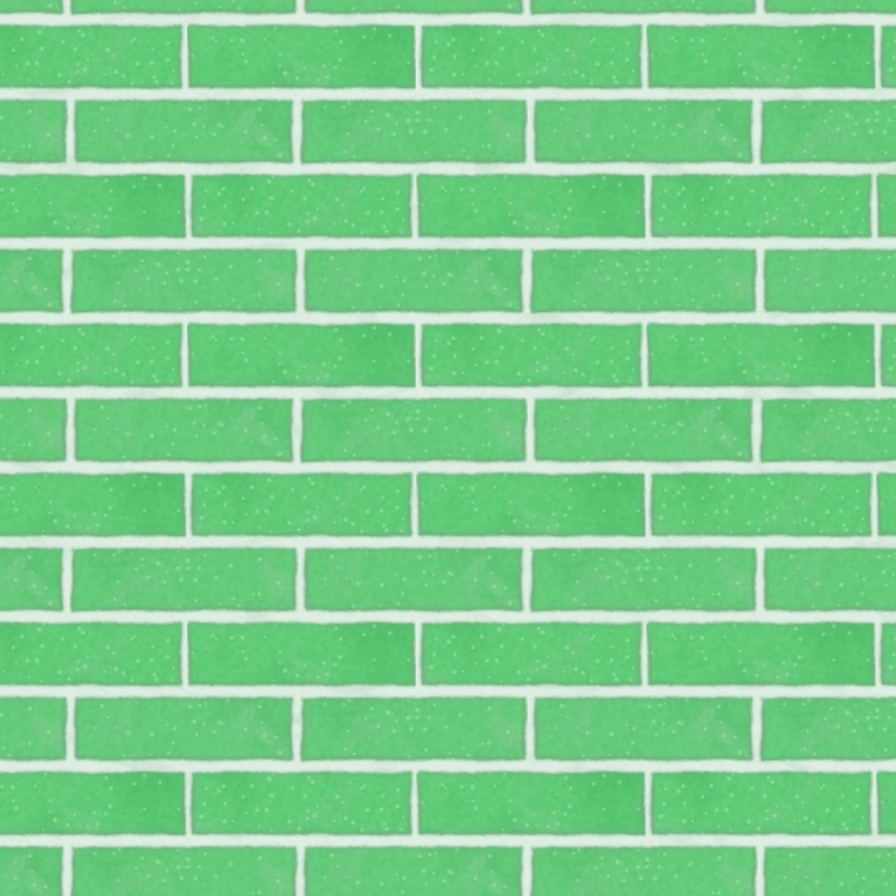
Write a three.js fragment shader that draws this texture.

```glsl
// Green painted brick wall in running bond with pale, slightly rough mortar.
varying vec2 vUv;

// Layout, in units of one course height
const float ROWS = 12.0;
const float ROW_SHIFT = 0.26;        // part of a course cut off at the bottom
const float BRICK_PITCH = 3.078;     // joint to joint
const float ODD_OFFSET = 2.5;        // first joint of odd courses
const float EVEN_OFFSET = 0.922;     // first joint of even courses
const float BED_JOINT = 0.165;       // horizontal mortar thickness
const float HEAD_JOINT_ODD = 0.092;  // vertical mortar thickness
const float HEAD_JOINT_EVEN = 0.125;
const float LENGTH_JITTER = 0.022;   // long and short bricks alternate
const float CORNER = 0.03;
const float ROUGHNESS = 0.02;        // edge wobble
const float SOFTNESS = 0.026;        // edge blur

// Surface
const float SPECK_DENSITY = 6.0;
const float GRAIN_DENSITY = 15.0;
const vec3 PAINT = vec3(0.375, 0.795, 0.468);
const vec3 PAINT_DARK = vec3(0.31, 0.745, 0.415);
const vec3 PAINT_DUSTY = vec3(0.46, 0.79, 0.53);
const vec3 SPECK = vec3(0.60, 0.87, 0.65);
const vec3 RIM = vec3(0.45, 0.68, 0.50);
const vec3 MORTAR = vec3(0.875, 0.935, 0.89);
const vec3 MORTAR_STAIN = vec3(0.77, 0.87, 0.80);

vec2 hash2(vec2 p) {
  return fract(sin(vec2(dot(p, vec2(127.1, 311.7)), dot(p, vec2(269.5, 183.3)))) * 4375.85);
}

// Cellular noise: distance to the nearest point, and that point's random value
vec2 cellular(vec2 p) {
  vec2 cell = floor(p);
  vec2 nearest = vec2(9.0, 0.0);
  for (int y = -1; y <= 1; y++) {
    for (int x = -1; x <= 1; x++) {
      vec2 id = cell + vec2(float(x), float(y));
      vec2 rnd = hash2(id);
      float d = length(id + rnd - p);
      if (d < nearest.x) nearest = vec2(d, fract(rnd.x * 7.3 + rnd.y * 3.1));
    }
  }
  return nearest;
}

// Layered, warped sines, roughly -1 to 1
float clouds(vec2 p) {
  float sum = 0.0;
  float weight = 0.5;
  for (int i = 0; i < 4; i++) {
    p += 0.6 * sin(p.yx * 1.3 + float(i));
    sum += weight * sin(p.x) * cos(p.y);
    p = mat2(1.5, 1.1, -1.1, 1.5) * p + 2.7;
    weight *= 0.6;
  }
  return sum;
}

float roundedBox(vec2 p, vec2 halfSize, float radius) {
  vec2 q = abs(p) - halfSize + radius;
  return length(max(q, 0.0)) + min(max(q.x, q.y), 0.0) - radius;
}

void main() {
  vec2 wall = vUv * ROWS + vec2(0.0, ROW_SHIFT);

  // Brick cell; four brick kinds recur, moving one brick along every two courses
  float row = floor(wall.y);
  float odd = mod(row, 2.0);
  float along = (wall.x - mix(EVEN_OFFSET, ODD_OFFSET, odd)) / BRICK_PITCH;
  float kind = mod(floor(along) + floor(row * 0.5), 2.0);
  vec2 local = vec2((fract(along) - 0.5) * BRICK_PITCH, fract(wall.y) - 0.5);
  vec2 face = local + vec2(17.0 * kind + 5.0, 11.0 * odd + 3.0);

  // Brick outline with rough edges
  float jitter = LENGTH_JITTER * (2.0 * kind - 1.0) * (1.0 - 2.0 * odd);
  float headJoint = mix(HEAD_JOINT_EVEN, HEAD_JOINT_ODD, odd);
  vec2 halfSize = 0.5 * vec2(BRICK_PITCH - headJoint, 1.0 - BED_JOINT);
  halfSize.x -= jitter;
  float edge = roundedBox(local, halfSize, CORNER);
  vec2 grain = cellular(face * GRAIN_DENSITY);
  edge += ROUGHNESS * (clouds(face * 5.0) + 0.6 * (grain.x - 0.5));

  // Painted face: cloudy tone, dusty patches, fine grain
  float tone = clouds(face * 1.7);
  float darkEnd = kind * odd * smoothstep(0.2, 1.1, local.x);
  vec3 paint = mix(PAINT, PAINT_DARK, 0.5 * smoothstep(0.0, 0.7, tone) + 0.35 * darkEnd);
  float dust = smoothstep(0.15, 0.8, clouds(face * vec2(3.4, 2.6) + 8.0));
  paint = mix(paint, PAINT_DUSTY, 0.65 * dust + 0.2 * (1.0 - odd));
  paint += 0.045 * (grain.y - 0.5) * (1.0 - grain.x);

  // Scattered pale specks
  vec2 speck = cellular(face * SPECK_DENSITY + 31.0);
  float radius = mix(0.08, 0.20, fract(speck.y * 13.0));
  float chosen = step(0.62 - 0.15 * odd * (1.0 - kind), speck.y);
  paint = mix(paint, SPECK, 0.65 * chosen * (1.0 - smoothstep(radius * 0.4, radius + 0.08, speck.x)));

  // Greyed rim, strongest below and at the sides
  float rim = smoothstep(-0.085, -0.012, edge);
  float lowSide = 1.0 - smoothstep(0.15, 0.40, local.y);
  float worn = 0.8 + 0.2 * clouds(face * 4.0 + 2.0);
  paint = mix(paint, RIM, rim * worn * mix(0.4, 0.9, lowSide));

  // Mortar with faint stains and grit
  vec2 grit = cellular(wall * 14.0);
  float stain = smoothstep(0.15, 0.8, clouds(wall * vec2(2.2, 5.0)));
  vec3 mortar = mix(MORTAR, MORTAR_STAIN, 0.55 * stain + 0.25 * grit.y * (1.0 - grit.x));
  mortar = mix(MORTAR_STAIN, mortar, smoothstep(0.0, 0.055, edge));

  float blur = max(SOFTNESS, 0.75 * fwidth(wall.y));
  gl_FragColor = vec4(mix(paint, mortar, smoothstep(-blur, blur, edge)), 1.0);
}
```
